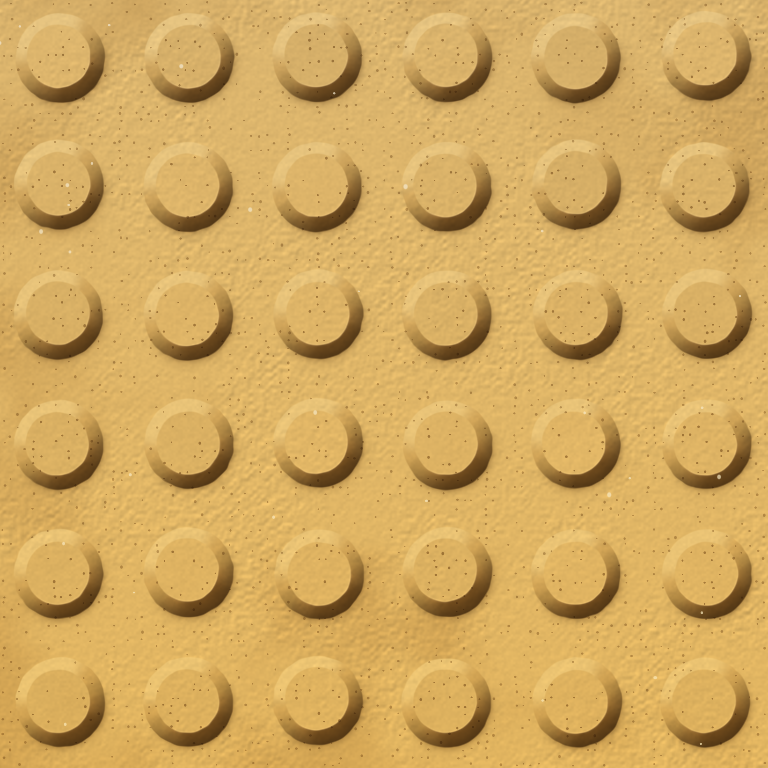
Give the GLSL for this texture, as a three.js fragment shader.

```glsl
varying vec2 vUv;

const float COUNT = 6.0;
const vec2 FIRST = vec2(0.0775, 0.0860);
const vec2 PITCH = vec2(0.1683, 0.1680);
const float BASE_RADIUS = 0.0582;
const float TOP_RADIUS = 0.0412;
const vec2 TOP_SHIFT = vec2(-0.0015, 0.0015);
const float CENTRE_JITTER = 0.0035;
const float EDGE = 0.0013;
const vec2 LIGHT = vec2(-0.50, 0.866);
const float GRAIN_SCALE = 190.0;
const float GRAIN_DEPTH = 0.30;
const float PIT_CELLS = 105.0;
const float PIT_CHANCE = 0.20;
const float CHIP_CELLS = 34.0;
const float CHIP_CHANCE = 0.018;

const vec3 PAINT = vec3(0.88, 0.72, 0.41);
const vec3 TAN = vec3(0.82, 0.65, 0.35);
const vec3 PALE = vec3(0.95, 0.82, 0.53);
const vec3 OCHRE = vec3(0.68, 0.53, 0.27);
const vec3 BROWN = vec3(0.52, 0.38, 0.18);
const vec3 SHADOW = vec3(0.37, 0.25, 0.10);
const vec3 CHIP = vec3(0.97, 0.92, 0.78);

float hash(vec2 p) {
  return fract(sin(dot(p, vec2(127.1, 311.7))) * 43758.5453);
}

vec2 hash2(vec2 p) {
  return vec2(hash(p), hash(p + 57.3));
}

float noise(vec2 p) {
  vec2 i = floor(p);
  vec2 f = fract(p);
  f = f * f * (3.0 - 2.0 * f);
  return mix(mix(hash(i), hash(i + vec2(1.0, 0.0)), f.x),
             mix(hash(i + vec2(0.0, 1.0)), hash(i + vec2(1.0, 1.0)), f.x), f.y);
}

float fbm(vec2 p) {
  float sum = 0.0;
  float gain = 0.5;
  for (int i = 0; i < 4; i++) {
    sum += gain * noise(p);
    p = p * 2.03 + 17.1;
    gain *= 0.5;
  }
  return sum / 0.9375;
}

// Height of the gritty paint
float grit(vec2 p) {
  return 0.6 * noise(p * GRAIN_SCALE) + 0.4 * noise(p * GRAIN_SCALE * 0.53 + 31.0);
}

// Scattered round specks, one at most per cell
float specks(vec2 p, float cells, float chance, float size) {
  vec2 id = floor(p * cells);
  vec2 spot = 0.3 + 0.4 * hash2(id + 3.7);
  float radius = size * (0.5 + 0.5 * hash(id + 9.2));
  float d = length((fract(p * cells) - spot) * vec2(1.0, 0.8 + 0.5 * hash(id + 5.1)));
  return step(hash(id + 21.4), chance) * (1.0 - smoothstep(radius * 0.45, radius, d));
}

// Sloping side, shaded by the direction it faces
vec3 bevelColor(vec2 dir, float slope) {
  float lit = dot(dir, LIGHT) + 0.10 * (fbm(vUv * 65.0) - 0.5);
  vec3 c = mix(SHADOW, BROWN, smoothstep(-0.95, -0.50, lit));
  c = mix(c, OCHRE, smoothstep(-0.60, -0.12, lit));
  c = mix(c, TAN, smoothstep(-0.20, 0.25, lit));
  c = mix(c, mix(PAINT, PALE, 0.55), smoothstep(0.20, 0.75, lit));
  float falloff = 1.0 - smoothstep(-0.6, 0.1, lit);
  return c * (1.0 + falloff * mix(0.16, -0.14, slope));
}

void main() {
  vec2 uv = vUv;

  // Nearest dome
  vec2 id = clamp(floor((uv - FIRST) / PITCH + 0.5), 0.0, COUNT - 1.0);
  vec2 centre = FIRST + id * PITCH + (hash2(id + 1.3) - 0.5) * CENTRE_JITTER;
  vec2 q = uv - centre;
  float wobble = (noise(uv * 95.0) - 0.5) * 0.0016;
  float baseDist = length(q) - BASE_RADIUS + wobble;
  vec2 topShift = TOP_SHIFT + (hash2(id + 8.6) - 0.5) * 0.003;
  float topDist = length(q - topShift) - TOP_RADIUS + wobble * 0.7;
  float base = 1.0 - smoothstep(-EDGE, EDGE, baseDist);
  float top = 1.0 - smoothstep(-EDGE, EDGE, topDist);
  vec2 dir = q / max(length(q), 0.0001);

  // Ground with broad tonal drift and a contact shadow
  float drift = fbm(uv * 5.0 + 4.0);
  vec3 col = mix(TAN, PAINT, smoothstep(0.15, 0.50, drift));
  float contact = exp(-max(baseDist, 0.0) * 230.0) * smoothstep(0.1, -0.8, dot(dir, LIGHT));
  col = mix(col, BROWN, 0.55 * contact);

  // Dome side and flat top
  float slope = clamp((length(q) - TOP_RADIUS) / (BASE_RADIUS - TOP_RADIUS), 0.0, 1.0);
  col = mix(col, bevelColor(dir, slope), base);
  vec3 face = mix(PAINT, TAN, 0.18 + 0.35 * (fbm(uv * 22.0) - 0.5));
  col = mix(col, face * (0.98 + 0.04 * hash(id)), top);
  float lip = exp(-pow(topDist / 0.0016, 2.0));
  col += lip * 0.05 * smoothstep(0.0, -0.8, dot(dir, LIGHT));

  // Embossed grit, rougher in patches of open ground
  float relief = grit(uv) - grit(uv + LIGHT * 0.0022);
  float rough = mix(0.35, 1.0, smoothstep(0.35, 0.65, fbm(uv * 9.0 + 12.0)));
  rough *= mix(1.0, 0.50, base);
  col *= 1.0 + relief * GRAIN_DEPTH * rough + 0.035 * (noise(uv * 330.0) - 0.5);

  // Pits and pale chips
  float pit = specks(uv, PIT_CELLS, PIT_CHANCE, 0.26);
  col = mix(col, col * vec3(0.66, 0.58, 0.46), pit * mix(0.6, 0.8, top));
  col = mix(col, CHIP, 0.7 * specks(uv + 0.37, CHIP_CELLS, CHIP_CHANCE, 0.13));

  // Warmer low down, greyer toward the top
  col *= mix(vec3(1.01, 0.99, 0.92), vec3(0.98, 0.99, 1.06), uv.y);
  gl_FragColor = vec4(clamp(col, 0.0, 1.0), 1.0);
}
```
